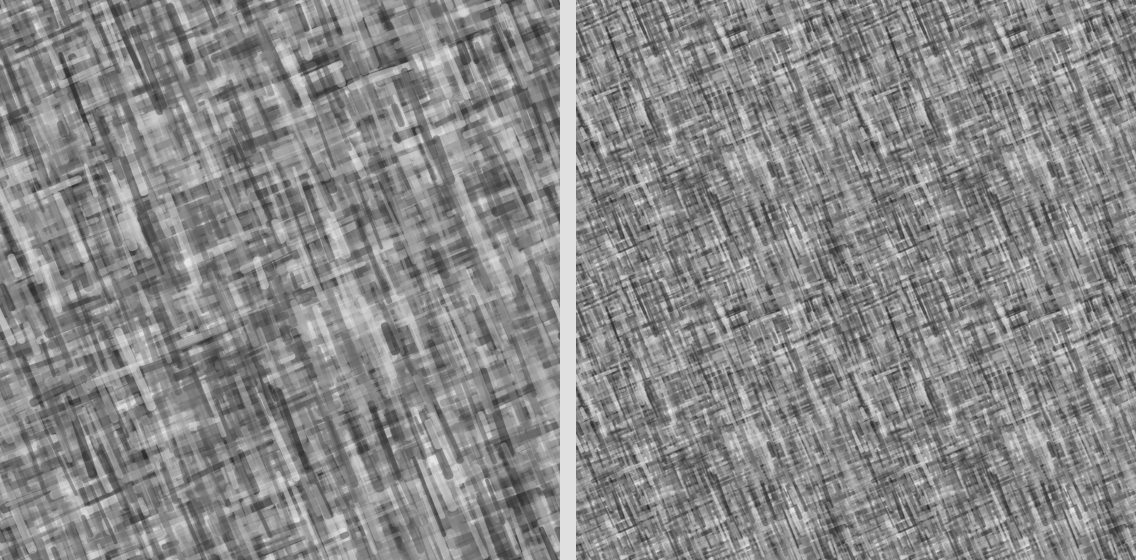
Left: one tile. Right: repeated 2 by 2.
This texture is drawn by a WebGL 2 fragment shader. Its source:

```glsl
#version 300 es
precision highp float;
precision highp int;
// Woven grey brush strokes: translucent rounded dabs in two crossing directions,
// painted in alternating layers from broad to fine. Each layer is a jittered grid
// turned along a whole-number vector, whose cells wrap exactly at the canvas edges.

#define GRAIN_DIR ivec2(5, 2)         // stroke direction, whole numbers so it tiles
#define LAYERS 14                     // alternating between the two directions
#define CELLS_ALONG 2                 // grid cells per lattice unit along a stroke
#define CELLS_ACROSS 6                // cells across a stroke in the broadest layer
#define HALF_LENGTH vec2(0.16, 0.97)  // range, in cells
#define HALF_WIDTH vec2(0.19, 0.54)   // range, in cells
#define MAX_TILT 0.065                // slope deviation of single strokes
#define TONE vec2(0.10, 0.97)         // darkest and lightest paint
#define OPACITY vec2(0.24, 0.52)
#define BASE_GREY 0.54
#define EDGE 0.0014                   // softness in canvas units

uniform vec2 u_resolution;
out vec4 fragColor;

uvec3 scramble(uvec3 v) {
  v = v * 1664525u + 1013904223u;
  v.x += v.y * v.z;
  v.y += v.z * v.x;
  v.z += v.x * v.y;
  v ^= v >> 16u;
  v.x += v.y * v.z;
  v.y += v.z * v.x;
  v.z += v.x * v.y;
  return v;
}

vec3 unitFloat(uvec3 v) {
  return vec3(v >> 8u) / 16777216.0;
}

int wrap(int value, int period) {
  return ((value % period) + period) % period;
}

// Signed distance to a box with rounded corners.
float roundedBox(vec2 p, vec2 halfSize, float radius) {
  vec2 q = abs(p) - halfSize + radius;
  return length(max(q, 0.0)) + min(max(q.x, q.y), 0.0) - radius;
}

// Paints one layer of strokes running along dir over the given grey.
float paintLayer(float grey, vec2 uv, ivec2 dir, int layer, float soft) {
  ivec2 count = ivec2(CELLS_ALONG, CELLS_ACROSS + layer / 2);
  int norm = dir.x * dir.x + dir.y * dir.y;
  int period = norm * count.x * count.y;
  vec2 axis = vec2(dir);
  vec2 cellSize = inversesqrt(float(norm)) / vec2(count);
  vec2 grid = vec2(dot(uv, axis), dot(uv, vec2(-axis.y, axis.x))) * vec2(count);
  ivec2 home = ivec2(floor(grid));

  for (int j = -1; j <= 1; j++) {
    for (int i = -1; i <= 1; i++) {
      ivec2 cell = home + ivec2(i, j);
      // Canvas position of the cell as whole numbers, wrapped to one tile.
      ivec2 s = cell * count.yx;
      ivec2 id = ivec2(wrap(dir.x * s.x - dir.y * s.y, period),
                       wrap(dir.y * s.x + dir.x * s.y, period));
      uvec3 seed = scramble(uvec3(uvec2(id), uint(layer)));
      vec3 place = unitFloat(seed);
      vec3 shape = unitFloat(scramble(seed));
      vec3 paint = unitFloat(scramble(seed.zxy + 17u));

      vec2 p = (grid - vec2(cell) - place.xy) * cellSize;
      vec2 halfSize = cellSize * vec2(mix(HALF_LENGTH.x, HALF_LENGTH.y, shape.x),
                                      mix(HALF_WIDTH.x, HALF_WIDTH.y, shape.y));
      // Lean, slight bow and taper make the dabs look hand drawn.
      float along = p.x / halfSize.x;
      p.y -= p.x * MAX_TILT * (2.0 * place.z - 1.0);
      p.y += halfSize.y * 0.12 * (paint.z - 0.5) * along * along;
      halfSize.y *= 1.0 - 0.2 * shape.z * clamp(along, -1.0, 1.0);

      float d = roundedBox(p, halfSize, min(halfSize.x, halfSize.y) * 0.85);
      float cover = 1.0 - smoothstep(-soft, soft, d);
      float tone = mix(TONE.x, TONE.y, paint.x);
      grey = mix(grey, tone, cover * mix(OPACITY.x, OPACITY.y, paint.y));
    }
  }
  return grey;
}

void main() {
  vec2 uv = gl_FragCoord.xy / u_resolution;
  float soft = max(EDGE, 0.7 / min(u_resolution.x, u_resolution.y));
  ivec2 warp = GRAIN_DIR;
  ivec2 weft = ivec2(-warp.y, warp.x);

  float grey = BASE_GREY;
  for (int layer = 0; layer < LAYERS; layer++) {
    grey = paintLayer(grey, uv, layer % 2 == 0 ? warp : weft, layer, soft);
  }
  fragColor = vec4(vec3(grey), 1.0);
}
```
